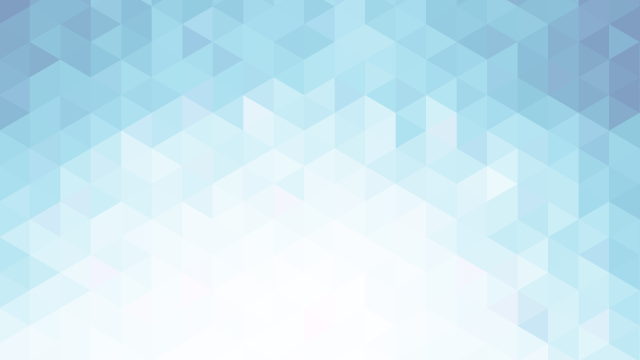
Reproduce this background procedurally as a Shadertoy shader.

```glsl
// A mosaic of flat triangles, pale at the bottom centre and slate blue at the upper corners.
// Each triangle samples a smooth depth field at its centroid, adds hashed variation,
// and looks the result up in a colour ramp. Supersampling smooths the edges.

const vec2 CELL = vec2(0.0847, 0.0986);      // column width, vertical side length
const vec2 GRID_SHIFT = vec2(0.025, -0.462); // lattice offset in cells
const int SAMPLES = 3;

float hash(vec2 p) {
    vec3 q = fract(vec3(p.xyx) * 0.1031);
    q += dot(q, q.yzx + 33.33);
    return fract((q.x + q.y) * q.z);
}

// Centroid of the triangle holding g; lattice lines are X, Y - X/2 and Y + X/2 integer.
vec2 triangleCentre(vec2 g) {
    float a = floor(g.y - 0.5 * g.x);
    float b = floor(g.y + 0.5 * g.x);
    float middle = b - a;
    float offset = g.x < middle ? -1.0 / 3.0 : 1.0 / 3.0;
    return vec2(middle + offset, 0.5 * (a + b + 1.0));
}

// Local light (negative) and dark (positive) accents: x, y, radius, strength.
float accents(vec2 p) {
    vec4 spots[12] = vec4[12](
        vec4(0.382, 0.560, 0.080, -0.14), vec4(0.718, 0.653, 0.065, -0.17),
        vec4(1.065, 0.873, 0.070, -0.20), vec4(0.984, 0.980, 0.055, -0.15),
        vec4(1.516, 0.780, 0.075, 0.18),  vec4(1.680, 0.740, 0.090, 0.12),
        vec4(1.127, 0.618, 0.050, 0.18),  vec4(1.227, 0.653, 0.050, -0.20),
        vec4(1.389, 0.490, 0.060, -0.24), vec4(1.053, 0.641, 0.045, -0.18),
        vec4(1.389, 0.340, 0.060, 0.13),  vec4(1.516, 0.110, 0.070, 0.15));
    float sum = 0.0;
    for (int i = 0; i < 12; i++) {
        vec2 d = (p - spots[i].xy) / spots[i].z;
        sum += spots[i].w * exp(-dot(d, d));
    }
    return sum;
}

// Broad shading: 0 is white, 1 is slate blue.
float depthField(vec2 p, float aspect) {
    float side = 2.0 * p.x / aspect - 1.0;
    float edge = min(abs(side), 1.0);
    float rise = 0.66 * smoothstep(0.15, 1.0, p.y);
    float bulge = exp(-pow((p.y - 0.3) / 0.25, 2.0));
    float left = (0.36 + 0.10 * bulge - 0.2 * (1.0 - smoothstep(0.0, 0.25, p.y))) * pow(edge, 2.2);
    float right = (0.36 + 0.25 * bulge) * pow(edge, 1.6);
    return rise + (side < 0.0 ? left : right);
}

vec3 ramp(float depth) {
    vec3 stops[6] = vec3[6](
        vec3(0.99, 0.995, 1.00), vec3(0.93, 0.975, 0.99), vec3(0.82, 0.94, 0.97),
        vec3(0.67, 0.88, 0.94),  vec3(0.56, 0.78, 0.87),  vec3(0.50, 0.62, 0.76));
    float t = clamp(depth, 0.0, 1.0) * 5.0;
    int i = min(int(t), 4);
    return mix(stops[i], stops[i + 1], t - float(i));
}

vec3 mosaic(vec2 p, float aspect) {
    vec2 centre = triangleCentre(p / CELL + GRID_SHIFT);
    vec2 q = (centre - GRID_SHIFT) * CELL;
    vec2 id = floor(centre * vec2(3.0, 2.0) + 0.5) + 20.0;
    float depth = depthField(q, aspect) + accents(q);
    // Variation fades where the mosaic turns white.
    float strength = mix(0.05, 0.15, smoothstep(0.0, 0.35, depth));
    depth += strength * (hash(id) - 0.5);
    float lavender = smoothstep(0.8, 1.0, hash(id + 71.0));
    return ramp(depth) + lavender * vec3(0.015, -0.015, 0.0);
}

void mainImage(out vec4 fragColor, in vec2 fragCoord) {
    float aspect = iResolution.x / iResolution.y;
    vec3 colour = vec3(0.0);
    for (int j = 0; j < SAMPLES; j++) {
        for (int i = 0; i < SAMPLES; i++) {
            vec2 jitter = (vec2(i, j) + 0.5) / float(SAMPLES) - 0.5;
            colour += mosaic((fragCoord + jitter) / iResolution.y, aspect);
        }
    }
    fragColor = vec4(colour / float(SAMPLES * SAMPLES), 1.0);
}
```
